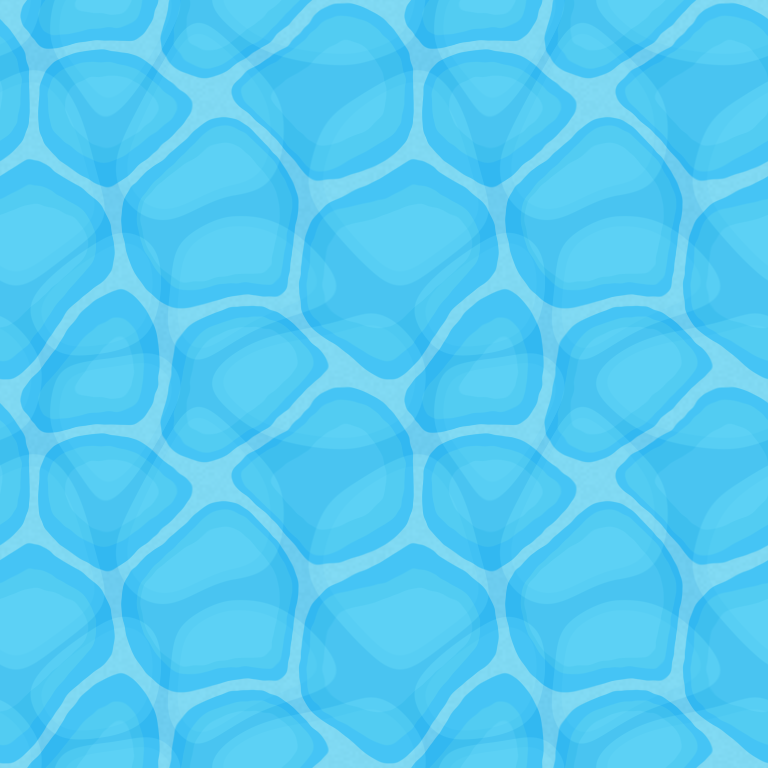
This texture is drawn by a WebGL 2 fragment shader. Its source:

```glsl
#version 300 es
precision highp float;
// Seamless pool water: rounded blue cells in a pale caustic web, crossed by a translucent shadow web.
uniform vec2 u_resolution;
out vec4 outColor;

const int CELLS = 6;
// Cell centre in xy, cell size in z, in units of one repeat.
const vec3 cells[CELLS] = vec3[CELLS](
  vec3(0.24, 0.06, 0.17), vec3(0.30, 0.68, 0.17), vec3(0.83, 0.74, 0.22),
  vec3(0.58, 0.42, 0.24), vec3(0.04, 0.32, 0.25), vec3(0.62, 0.00, 0.19));

float hash(vec2 p) {
  return fract(sin(dot(p, vec2(127.1, 311.7))) * 43758.5453);
}

// Value noise that wraps after n lattice steps, once per repeat.
float wrapNoise(vec2 p, float n) {
  p *= n;
  vec2 i = floor(p), f = fract(p);
  f = f * f * (3.0 - 2.0 * f);
  float bottom = mix(hash(mod(i, n)), hash(mod(i + vec2(1, 0), n)), f.x);
  float top = mix(hash(mod(i + vec2(0, 1), n)), hash(mod(i + vec2(1, 1), n)), f.x);
  return mix(bottom, top, f.y);
}

vec2 warp(vec2 p, float n, float amount) {
  return p + amount * (vec2(wrapNoise(p, n), wrapNoise(p + 0.37, n)) - 0.5);
}

// Distance inward from the nearest cell border, with rounded corners.
float cellDepth(vec2 p, float sharpness) {
  vec2 owner = vec2(0);
  float ownerPower = 9.0;
  for (int i = 0; i < CELLS; i++) {
    vec2 d = cells[i].xy - p;
    d -= round(d);
    float power = dot(d, d) - cells[i].z * cells[i].z;
    if (power < ownerPower) { ownerPower = power; owner = d; }
  }
  float sum = 0.0;
  for (int i = 0; i < CELLS; i++) {
    vec2 d = cells[i].xy - p;
    d -= round(d);
    for (int k = 0; k < 9; k++) {
      vec2 e = d + vec2(k % 3 - 1, k / 3 - 1);
      float gap = length(e - owner);
      if (gap < 0.001) continue;
      float power = dot(e, e) - cells[i].z * cells[i].z;
      sum += exp(-sharpness * (power - ownerPower) / (2.0 * gap));
    }
  }
  return -log(sum) / sharpness;
}

void main() {
  // Two repeats each way.
  vec2 p = 2.0 * gl_FragCoord.xy / u_resolution;
  float px = 1.5 / min(u_resolution.x, u_resolution.y);

  // Slow bends, then a slight ripple along the edges.
  vec2 bent = warp(warp(p, 5.0, 0.07), 40.0, 0.005);
  float depth = cellDepth(bent, 42.0);
  float drift = wrapNoise(p + 0.2, 4.0);

  // Pale web, darker rim, and two lighter steps towards the cell centre.
  vec3 web = vec3(0.50, 0.85, 0.95) + 0.02 * (wrapNoise(p, 128.0) - 0.5);
  vec3 color = mix(web, vec3(0.27, 0.77, 0.96), smoothstep(-px, px, depth - 0.014));
  float rim = 0.025 + 0.05 * drift;
  color = mix(color, vec3(0.32, 0.80, 0.95), smoothstep(-px, px, depth - rim));
  float core = rim + 0.01 + 0.07 * wrapNoise(p + 0.6, 3.0);
  color = mix(color, vec3(0.36, 0.82, 0.96), smoothstep(-px, px, depth - core));

  // Shifted shadow web, with a faint outer step.
  float shade = cellDepth(warp(p - vec2(-0.02, 0.22), 3.0, 0.16), 30.0);
  float width = 0.004 + 0.034 * wrapNoise(p + 0.8, 3.0);
  float shadow = 0.75 * (1.0 - smoothstep(-px, px, shade - width))
               + 0.25 * (1.0 - smoothstep(-px, px, shade - width - 0.025));
  color -= shadow * vec3(0.075, 0.05, 0.015);

  outColor = vec4(color, 1.0);
}
```
